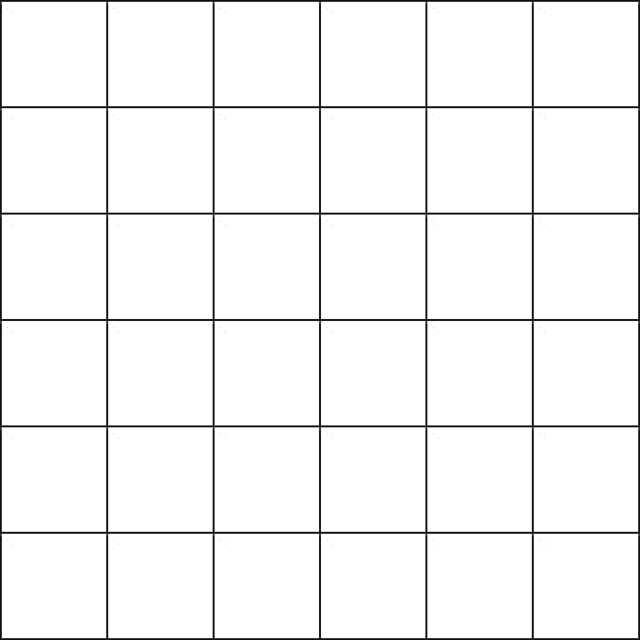
A three.js fragment shader for this pattern:

```glsl
// Draws a six by six grid of thin black lines on white, with faint specks in each cell.
varying vec2 vUv;

const float CELLS = 6.0;            // repeats across and down
const float INSET = 0.0013;         // canvas edge to centre of the outer lines
const float PITCH = (1.0 - 2.0 * INSET) / CELLS;
const float LINE_WIDTH = 0.0030;    // in canvas units
const float EDGE_SOFTNESS = 0.0011; // half width of the smoothed edge
const float NOTCH_RADIUS = 0.0020;  // worn spot just below each crossing
const float NOTCH_DROP = 0.0036;
const float NOTCH_FADE = 0.22;
const float SPECK_RADIUS = 0.0009;
const float SPECK_STRENGTH = 0.18;
const vec2 SPECK_A = vec2(0.0108, 0.0118); // right and down from the cell corner
const vec2 SPECK_B = vec2(0.0178, 0.0178);
const vec3 PAPER = vec3(1.0);
const vec3 INK = vec3(0.05);

// Coverage of a shape from its signed distance
float coverage(float dist) {
  return 1.0 - smoothstep(-EDGE_SOFTNESS, EDGE_SOFTNESS, dist);
}

// Soft round spot
float spot(vec2 offset, float radius) {
  return exp(-dot(offset, offset) / (radius * radius));
}

void main() {
  vec2 grid = (vUv - INSET) / PITCH;

  // Lines, measured from the nearest crossing
  vec2 fromCrossing = (grid - floor(grid + 0.5)) * PITCH;
  vec2 toLine = abs(fromCrossing) - 0.5 * LINE_WIDTH;
  float ink = coverage(min(toLine.x, toLine.y));

  // Slight wear below each crossing
  ink *= 1.0 - NOTCH_FADE * spot(fromCrossing + vec2(0.0, NOTCH_DROP), NOTCH_RADIUS);

  // Two faint specks near the upper left corner of each cell
  vec2 cell = fract(grid);
  vec2 fromCorner = vec2(cell.x, 1.0 - cell.y) * PITCH;
  float specks = spot(fromCorner - SPECK_A, SPECK_RADIUS)
               + spot(fromCorner - SPECK_B, SPECK_RADIUS);
  ink = max(ink, SPECK_STRENGTH * specks);

  gl_FragColor = vec4(mix(PAPER, INK, ink), 1.0);
}
```
